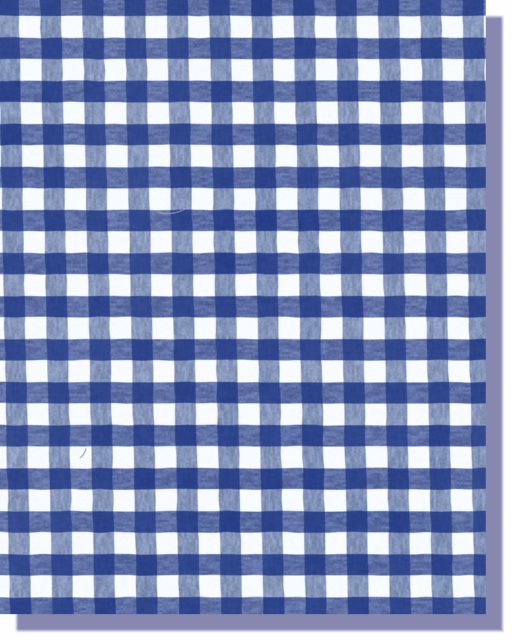
Give the GLSL for this texture, as a WebGL 1 fragment shader.

```glsl
precision highp float;
// Blue and white gingham: slightly slanted warp stripes cross level weft stripes,
// with four blended tones, thread grain and small tone shifts from check to check.
// The cloth sheet lies on white and casts a soft violet shadow to the lower right.
uniform vec2 u_resolution;

// Lengths are fractions of the canvas height.
#define PERIOD vec2(0.0660, 0.06725)   // repeat across and down
#define FIRST vec2(0.0130, 0.0083)     // first stripe centres from the top left
#define STRIPE vec2(0.495, 0.490)      // dyed share of each repeat
#define SLANT 0.020                    // sideways drift of the warp going down
#define CLOTH_CORNER vec2(0.759, 0.0404)
#define SHADOW_SHIFT vec2(0.026, -0.026)
#define GRAIN 0.11
#define WHITE vec3(0.97, 0.985, 0.995)
#define WARP_BLUE vec3(0.52, 0.585, 0.73)
#define WEFT_BLUE vec3(0.37, 0.44, 0.65)
#define DEEP_BLUE vec3(0.185, 0.273, 0.55)
#define SHADOW_VIOLET vec3(0.53, 0.53, 0.69)

float hash(vec2 p) {
  vec3 q = fract(vec3(p.xyx) * 0.1031);
  q += dot(q, q.yzx + 33.33);
  return fract((q.x + q.y) * q.z);
}

float noise(vec2 p) {
  vec2 i = floor(p), f = fract(p);
  f = f * f * (3.0 - 2.0 * f);
  return mix(mix(hash(i), hash(i + vec2(1.0, 0.0)), f.x),
             mix(hash(i + vec2(0.0, 1.0)), hash(i + 1.0), f.x), f.y);
}

// Coverage of a stripe centred on whole numbers of t.
float stripe(float t, float width, float blur) {
  float d = abs(fract(t + 0.5) - 0.5) - 0.5 * width;
  return 1.0 - smoothstep(-blur, blur, d);
}

// Coverage of a sheet that runs off the canvas at the upper left.
float sheet(vec2 p, vec2 corner, float blur) {
  vec2 d = vec2(p.x - corner.x, corner.y - p.y);
  return 1.0 - smoothstep(-blur, blur, max(d.x, d.y));
}

// Thin curved fibre: a parabola of the given half length and bend.
float fibre(vec2 p, vec2 centre, float angle, float reach, float bend) {
  float c = cos(angle), s = sin(angle);
  vec2 q = mat2(c, -s, s, c) * (p - centre);
  float x = q.x / reach;
  float d = abs(q.y - bend * x * x);
  return (1.0 - smoothstep(0.0004, 0.0020, d)) * (1.0 - smoothstep(0.7, 1.0, abs(x)));
}

vec3 gingham(vec2 p, float pixel) {
  vec2 down = vec2(p.x, 1.0 - p.y);

  // Repeat coordinates with slant and gently uneven thread lines.
  vec2 wobble = vec2(noise(down * vec2(18.0, 45.0)), noise(down * vec2(45.0, 18.0) + 70.0)) - 0.5;
  vec2 t = (down - FIRST - vec2(SLANT * down.y, 0.0) + 0.0018 * wobble) / PERIOD;
  vec2 blur = max(pixel, 0.0013) / PERIOD;
  float warp = stripe(t.x, STRIPE.x, blur.x);
  float weft = stripe(t.y, STRIPE.y, blur.y);
  vec3 colour = mix(mix(WHITE, WARP_BLUE, warp), mix(WEFT_BLUE, DEEP_BLUE, warp), weft);

  // Thread grain: warp streaks run down, weft streaks run across.
  float warpGrain = noise(down * vec2(290.0, 85.0)) - 0.5;
  float weftGrain = noise(down * vec2(85.0, 290.0) + 31.0) - 0.5;
  float fleck = noise(down * 330.0 + 9.0) - 0.5;
  float half_tone = abs(warp - weft);
  float grain = warp * warpGrain + weft * weftGrain + 0.6 * fleck;
  colour += GRAIN * grain * mix(0.18, 1.0, half_tone);

  // Each check dyes a little differently; broad areas fade unevenly.
  float dyed = max(warp, weft);
  float checkTone = hash(floor(t * 2.0 + 0.5) + 17.0) - 0.5;
  float fade = noise(down * 5.0 + 4.0) - 0.5;
  colour += dyed * (0.025 * checkTone + 0.030 * fade) * vec3(1.2, 1.0, 0.7);

  // Faint loose fibres on the surface.
  float lint = fibre(p, vec2(0.270, 0.667), 0.15, 0.026, 0.006);
  float nick = fibre(p, vec2(0.131, 0.291), 1.0, 0.010, 0.002);
  colour = mix(colour, vec3(0.72, 0.74, 0.82), 0.45 * lint);
  return mix(colour, vec3(0.50, 0.53, 0.60), 0.6 * nick);
}

void main() {
  vec2 p = gl_FragCoord.xy / u_resolution.y;
  float pixel = 1.0 / u_resolution.y;

  // White ground, then the shadow with soft outer edges.
  vec2 s = p - SHADOW_SHIFT;
  float shadow = sheet(s, CLOTH_CORNER, 0.004)
               * smoothstep(-0.004, 0.004, s.x)
               * (1.0 - smoothstep(0.996, 1.004, s.y));
  vec3 colour = mix(vec3(0.995), SHADOW_VIOLET, shadow);

  // The cloth lies on top.
  float cloth = sheet(p, CLOTH_CORNER, 0.7 * pixel);
  colour = mix(colour, gingham(p, pixel), cloth);
  gl_FragColor = vec4(clamp(colour, 0.0, 1.0), 1.0);
}
```
